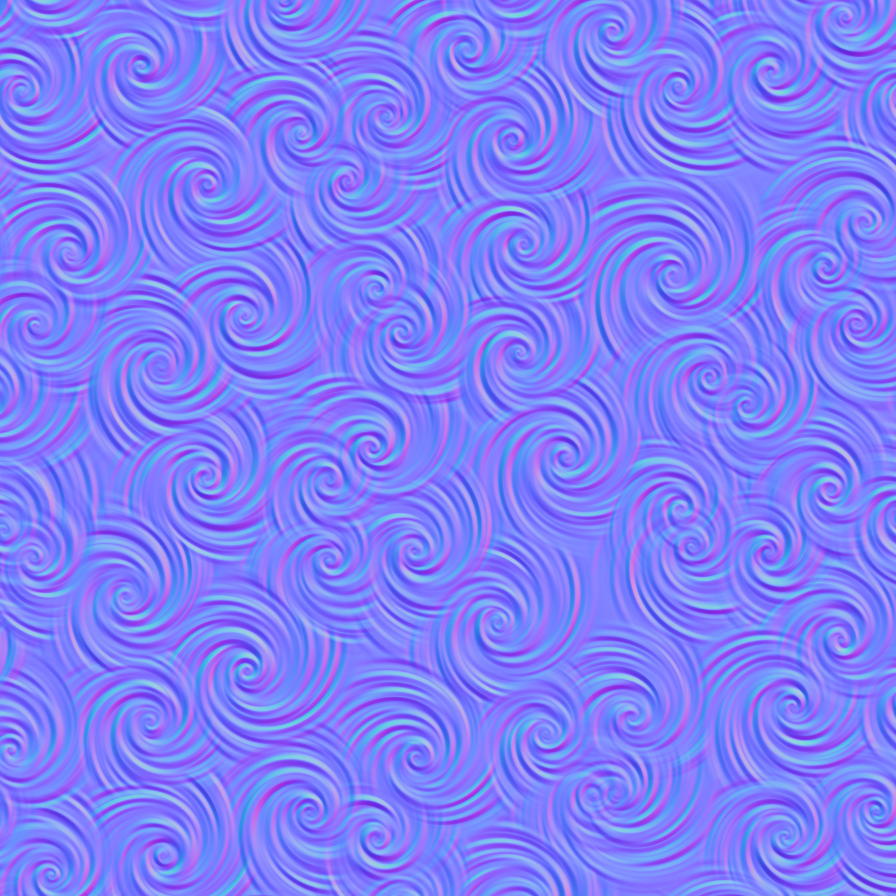
Give the GLSL for this texture map, as a WebGL 1 fragment shader.

```glsl
precision highp float;
// Tangent-space normal map of brushed swirls: jittered grid points each own a
// spiral of fine strands, neighbouring spirals blend where they meet and fade
// to flat in the gaps, and the slope of the height becomes the colour.
uniform vec2 u_resolution;

#define SWIRLS 7.5          // grid cells across the canvas
#define JITTER 0.96         // scatter of the swirl centres
#define PITCH 0.33          // radial growth per radian of a strand
#define CORE 0.010          // radius where strands turn radial
#define STRAND_DENSITY 310.0 // strands around a swirl per unit of radius
#define STRAND_BREAKS 2.5   // height changes along a strand
#define GAP_LEVEL 0.00003   // larger values widen the flat gaps
#define RELIEF 0.0035       // height of the strokes
#define SLOPE_SCALE vec2(0.82, 1.0)
#define STEP 0.001          // distance for the slope

const float TAU = 6.2831853;

float hash(vec3 p) {
  p = fract(p * vec3(0.1031, 0.1130, 0.0973));
  p += dot(p, p.yzx + 33.33);
  return fract((p.x + p.y) * p.z);
}

// Smooth random height along one strand, with its own offset
float strand(float column, float along, float seed) {
  float t = along + 7.0 * hash(vec3(column, 91.0, seed));
  float i = floor(t);
  float a = hash(vec3(column, i + 40.0, seed));
  float b = hash(vec3(column, i + 41.0, seed));
  return 2.0 * mix(a, b, smoothstep(0.0, 1.0, t - i)) - 1.0;
}

// A closed ring of strands, blended sideways
float strandRing(float turn, float along, float count, float seed) {
  float x = turn * count;
  float i = floor(x);
  float a = strand(mod(i, count), along, seed + count);
  float b = strand(mod(i + 1.0, count), along, seed + count);
  return mix(a, b, smoothstep(0.0, 1.0, x - i));
}

// Spiral of strands whose number doubles outwards to keep their width even
float swirlHeight(vec2 p, float seed) {
  float r = length(p) + 0.00001;
  float logRadius = log(r + CORE);
  float turn = (atan(p.y, p.x) - logRadius / PITCH) / TAU;
  float along = logRadius * STRAND_BREAKS;
  float level = max(2.0, log2(r * STRAND_DENSITY));
  float count = floor(exp2(floor(level)) + 0.5);
  float f = smoothstep(0.0, 1.0, fract(level));
  float inner = strandRing(turn, along, count, seed);
  float outer = strandRing(turn, along, count * 2.0, seed);
  float even = inversesqrt(f * f + (1.0 - f) * (1.0 - f));
  return mix(inner, outer, f) * even * smoothstep(0.0, 0.012, r);
}

// Weighted blend of the swirls around a point
float height(vec2 uv) {
  vec2 home = floor(uv * SWIRLS);
  float total = 0.0;
  float weights = GAP_LEVEL;
  for (int j = -1; j <= 1; j++) {
    for (int i = -1; i <= 1; i++) {
      vec2 cell = home + vec2(float(i), float(j));
      float seed = floor(hash(vec3(cell + 12.0, 5.0)) * 900.0);
      vec2 offset = vec2(hash(vec3(cell + 31.0, 17.0)), hash(vec3(cell + 57.0, 29.0)));
      vec2 centre = (cell + 0.5 + JITTER * (offset - 0.5)) / SWIRLS;
      vec2 p = uv - centre;
      float falloff = mix(12.0, 22.0, hash(vec3(cell + 73.0, 43.0)));
      float w = exp(-falloff * dot(p, p) * SWIRLS * SWIRLS);
      if (w > 0.0000005) {
        total += w * swirlHeight(p, seed);
        weights += w;
      }
    }
  }
  return total / weights;
}

void main() {
  vec2 uv = gl_FragCoord.xy / u_resolution.y;
  float h = height(uv);
  vec2 rise = vec2(height(uv + vec2(STEP, 0.0)), height(uv + vec2(0.0, STEP))) - h;
  vec2 slope = rise * RELIEF / STEP * SLOPE_SCALE;

  // Limit rare steep spots, then encode the normal
  slope /= sqrt(1.0 + 0.5 * dot(slope, slope));
  vec3 normal = normalize(vec3(-slope, 1.0));
  gl_FragColor = vec4(0.5 + 0.5 * normal, 1.0);
}
```
